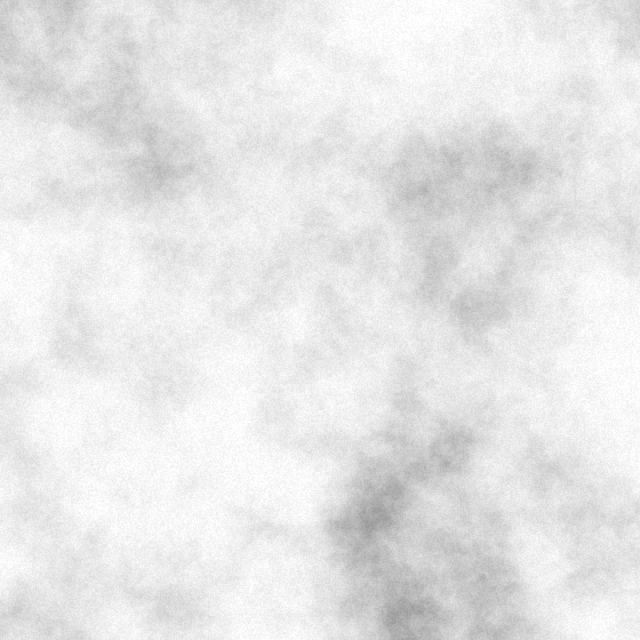
Write a WebGL 1 fragment shader that draws this texture.

```glsl
precision highp float;

uniform vec2 u_resolution;

const int OCTAVES = 7;
const float BASE_FREQUENCY = 3.7;
const float GAIN = 0.67;
const float CLOUD_DEVIATION = 0.25;
const float CLOUD_BIAS = 0.45;
const float GRAIN_FREQUENCY = 560.0;
const float GRAIN_STRENGTH = 0.08;

// Random point (xy) and random value (z) for one cell
vec3 hashCell(vec2 cell) {
  vec3 q = fract(cell.xyx * vec3(0.1031, 0.1030, 0.0973));
  q += dot(q, q.yxz + 33.33);
  return fract((q.xxy + q.yzz) * q.zyx);
}

// Smooth cellular noise: cell values blended by distance to their points
float cellNoise(vec2 p, float seed) {
  vec2 cell = floor(p);
  vec2 local = p - cell;
  float total = 0.0;
  float weightSum = 0.0;
  for (int y = -1; y <= 1; y++) {
    for (int x = -1; x <= 1; x++) {
      vec2 offset = vec2(float(x), float(y));
      vec3 h = hashCell(cell + offset + seed);
      vec2 toPoint = offset + 0.2 + 0.6 * h.xy - local;
      float falloff = max(0.0, 1.0 - dot(toPoint, toPoint) / 1.44);
      float weight = falloff * falloff * falloff;
      total += h.z * weight;
      weightSum += weight;
    }
  }
  return total / max(weightSum, 1e-5) - 0.5;
}

vec2 rotate(vec2 p, float angle) {
  float c = cos(angle);
  float s = sin(angle);
  return vec2(c * p.x - s * p.y, s * p.x + c * p.y);
}

// Layered clouds, scaled to roughly unit deviation
float clouds(vec2 p, float frequency, float gain) {
  float sum = 0.0;
  float amplitude = 1.0;
  p *= frequency;
  for (int i = 0; i < OCTAVES; i++) {
    sum += amplitude * cellNoise(p, 17.0 + 31.0 * float(i));
    p = rotate(p, 0.65) * 2.0;
    amplitude *= gain;
  }
  return sum / CLOUD_DEVIATION;
}

// Pale grey tone curve: flattens towards white, steepens in the shadows
float paleTone(float density) {
  float d = clamp(density, -3.5, 2.6);
  return 0.917 + 0.052 * d - 0.0095 * d * d;
}

void main() {
  vec2 uv = gl_FragCoord.xy / min(u_resolution.x, u_resolution.y);

  float density = clouds(uv, BASE_FREQUENCY, GAIN) - CLOUD_BIAS;
  float grain = GRAIN_STRENGTH * cellNoise(uv * GRAIN_FREQUENCY, 5.0);

  gl_FragColor = vec4(vec3(clamp(paleTone(density) + grain, 0.0, 1.0)), 1.0);
}
```
